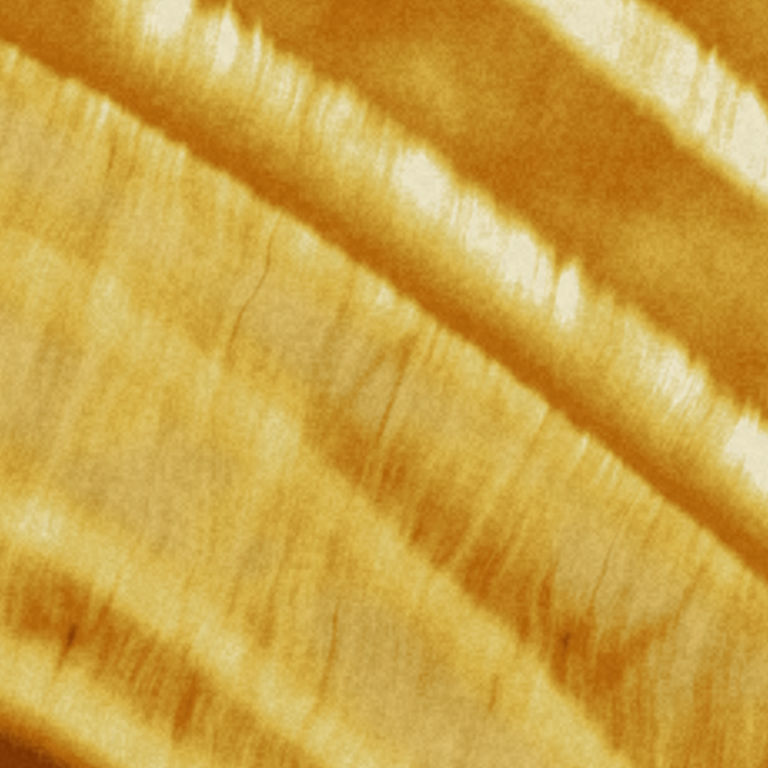
A WebGL 1 fragment shader for this texture:

```glsl
precision highp float;
uniform vec2 u_resolution;

const vec3 DEEP  = vec3(0.50, 0.22, 0.02);
const vec3 AMBER = vec3(0.70, 0.41, 0.05);
const vec3 OCHRE = vec3(0.76, 0.56, 0.15);
const vec3 GOLD  = vec3(0.84, 0.70, 0.28);
const vec3 STRAW = vec3(0.86, 0.78, 0.46);
const vec3 CREAM = vec3(0.91, 0.88, 0.75);
const vec3 HAZE  = vec3(0.80, 0.68, 0.37);

const float RIDGE_SLOPE = 0.55;
const float RIDGE_CURVE = 0.16;
const float LOWER_BEND = 0.26;
const float STRIA_LEAN = 0.30;
const float STRIA_FREQ = 44.0;
const float SCALLOP = 0.022;
const float GRAIN_FREQ = 230.0;
const float GRAIN = 0.13;
const float CREASE = 0.20;

float hash(vec2 p) {
  vec3 q = fract(p.xyx * vec3(0.1031, 0.1030, 0.0973));
  q += dot(q, q.yzx + 33.33);
  return fract((q.x + q.y) * q.z);
}

float noise(vec2 p) {
  vec2 i = floor(p), f = fract(p);
  f = f * f * (3.0 - 2.0 * f);
  return mix(mix(hash(i), hash(i + vec2(1.0, 0.0)), f.x),
             mix(hash(i + vec2(0.0, 1.0)), hash(i + 1.0), f.x), f.y);
}

float fbm(vec2 p) {
  float sum = 0.0, amp = 0.5;
  for (int i = 0; i < 4; i++) {
    sum += amp * noise(p);
    p = mat2(1.6, 1.2, -1.2, 1.6) * p + 17.3;
    amp *= 0.5;
  }
  return sum / 0.9375;
}

// Rises from a to b, stays full, then falls from c to d.
float band(float v, float a, float b, float c, float d) {
  return smoothstep(a, b, v) * (1.0 - smoothstep(c, d, v));
}

vec3 shellRamp(float t) {
  vec3 c = mix(DEEP, AMBER, smoothstep(-0.5, 0.0, t));
  c = mix(c, OCHRE, clamp(t * 4.0, 0.0, 1.0));
  c = mix(c, GOLD, clamp(t * 4.0 - 1.0, 0.0, 1.0));
  c = mix(c, STRAW, clamp(t * 4.0 - 2.0, 0.0, 1.0));
  return mix(c, CREAM, clamp(t * 4.0 - 3.0, 0.0, 1.0));
}

void main() {
  vec2 uv = gl_FragCoord.xy / u_resolution;
  float x = uv.x, down = 1.0 - uv.y;

  // Striae cross the ridges; all fields share their leaning coordinate.
  float cloud = fbm(uv * 6.0 + 3.0);
  float s = x + STRIA_LEAN * down + 0.09 * (fbm(uv * 3.5 + 9.0) - 0.5);
  float fine = noise(vec2(s * STRIA_FREQ, down * 7.0));
  float finer = noise(vec2(s * STRIA_FREQ * 2.2, down * 13.0 + 4.0));
  float hair = noise(vec2(s * STRIA_FREQ * 4.2, down * 26.0 + 6.0));
  float broad = noise(vec2(s * STRIA_FREQ * 0.4, down * 5.0 + 8.0));
  float stria = 0.36 * fine + 0.28 * finer + 0.18 * hair + 0.32 * broad - 0.57;

  // Distance across the curved ridges, with scalloped crests.
  float w = down - RIDGE_SLOPE * x - RIDGE_CURVE * x * x;
  w -= LOWER_BEND * x * x * smoothstep(0.06, 0.30 + 0.30 * x * x, w);
  float upper = 1.0 - smoothstep(-0.02, 0.05, w);
  w += SCALLOP * (fine + 0.5 * finer - 0.75) * mix(0.35, 1.0, upper);
  w += 0.04 * (cloud - 0.5) * smoothstep(0.05, 0.14, abs(w - 0.06));

  // Upper ridges above the amber grooves.
  float whiteRidge = band(w, -0.60, -0.56, -0.48, -0.42);
  float creamRidge = band(w, -0.18, -0.13, -0.10, 0.03) * smoothstep(0.08, 0.20, x);
  float above = 1.0 - smoothstep(-0.22, -0.14, w);
  float tone = 0.09 + 0.88 * whiteRidge + 0.70 * creamRidge;
  tone += above * (0.04 + 0.45 * (fbm(uv * 8.0 + 31.0) - 0.5));
  tone += 0.20 * band(w, -0.42, -0.34, -0.27, -0.17) * smoothstep(0.30, 0.65, cloud);
  tone += 0.14 * creamRidge * smoothstep(-0.05, -0.12, w);
  tone -= 0.10 * band(w, 0.0, 0.03, 0.035, 0.055);

  // Broad lower body, its crests and shaded folds.
  float body = smoothstep(0.042, 0.066, w);
  float fold = band(w, 0.18 - 0.08 * x * x, 0.24, 0.26, 0.31) * smoothstep(0.25, 0.70, x);
  float lowFold = band(w, 0.67, 0.73, 0.77, 0.83);
  tone += 0.37 * body;
  tone += (0.17 + 0.25 * (finer - 0.5)) * band(w, 0.042, 0.064, 0.072, 0.12);
  tone += 0.06 * band(w, 0.10, 0.15, 0.18, 0.23);
  tone -= 0.28 * fold + 0.25 * lowFold;
  tone += 0.18 * band(w, 0.265, 0.30, 0.32, 0.40);
  tone += 0.26 * band(w, 0.58, 0.645, 0.66, 0.71);
  tone += 0.26 * band(w, 0.80, 0.86, 0.88, 0.91);
  tone -= 0.95 * smoothstep(0.89, 0.97, w);

  // Cross striae and clouding.
  float relief = 0.12 + 0.85 * creamRidge + 0.45 * whiteRidge + 0.32 * body;
  relief += 0.40 * (fold + lowFold);
  tone += relief * stria + 0.30 * (cloud - 0.5) * (0.4 + 0.6 * body);

  // Thin, broken creases follow contours of stretched noise.
  float strand = abs(noise(vec2(s * 17.0 + 5.0, down * 3.0 + 2.0)) - 0.5);
  float crease = 1.0 - smoothstep(0.0, 0.10, strand);
  crease *= smoothstep(0.48, 0.70, noise(vec2(s * 9.0 + 40.0, down * 6.0)));
  tone -= CREASE * crease * max(body, creamRidge);

  // Fine speckle over the whole surface.
  float grain = 0.6 * noise(uv * GRAIN_FREQ) + 0.4 * noise(uv * GRAIN_FREQ * 0.45 + 50.0) - 0.5;
  tone += GRAIN * grain;

  vec3 color = shellRamp(tone);
  float hazeZone = band(w, 0.10, 0.16, 0.19, 0.25) + band(w, 0.36, 0.43, 0.56, 0.62);
  float hazeAmount = hazeZone * smoothstep(0.25, 0.60, fbm(uv * 6.0 + 21.0));
  hazeAmount *= smoothstep(0.15, 0.45, tone);
  color = mix(color, HAZE + 0.32 * (tone - 0.5), 0.7 * hazeAmount);
  color += 0.05 * grain;
  gl_FragColor = vec4(clamp(color, 0.0, 1.0), 1.0);
}
```
